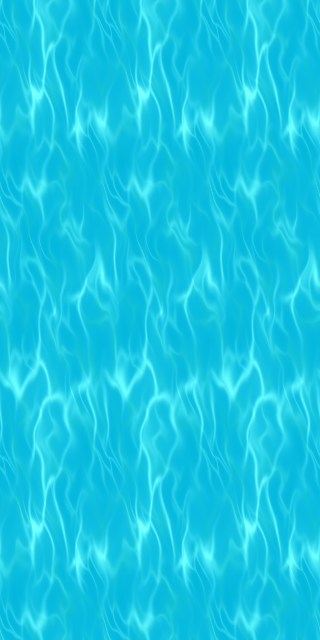
This texture is drawn by a Shadertoy shader. Its source:

```glsl
#define TILE vec2(0.3333, 1.354)
#define DEEP vec3(0.03, 0.73, 0.87)
#define SHEEN vec3(0.31, 0.93, 0.97)
#define STRAND_CELLS vec2(5.0, 5.0)
#define RIPPLE_CELLS vec2(8.0, 9.0)
#define PATCH_CELLS vec2(3.0, 4.0)
#define STRAND_WIDTH 0.13
#define RIPPLE_WIDTH 0.17
#define STRAND_GAIN 0.95
#define RIPPLE_GAIN 0.42
#define BASE_TONE 0.10
#define TAU 6.2832

vec2 hash2(vec2 p) {
    vec2 q = vec2(dot(p, vec2(127.1, 311.7)), dot(p, vec2(269.5, 183.3)));
    return fract(sin(q) * 43758.55);
}

// Wrapping cellular noise: x = squared nearest distance, y = gap to the next cell
vec2 cellular(vec2 uv, vec2 cells, float seed) {
    vec2 p = uv * cells;
    vec2 home = floor(p);
    float nearest = 9.0, second = 9.0;
    for (int j = -1; j <= 1; j++) {
        for (int i = -1; i <= 1; i++) {
            vec2 cell = home + vec2(i, j);
            vec2 site = cell + 0.08 + 0.84 * hash2(mod(cell, cells) + seed);
            vec2 d = site - p;
            float dist = dot(d, d);
            second = min(second, max(nearest, dist));
            nearest = min(nearest, dist);
        }
    }
    return vec2(nearest, sqrt(second) - sqrt(nearest));
}

// Periodic sway that bends the upright strands
vec2 sway(vec2 uv) {
    float x = 0.045 * sin(TAU * (2.0 * uv.y + uv.x))
            + 0.022 * sin(TAU * (5.0 * uv.y - uv.x) + 1.0)
            + 0.010 * sin(TAU * (11.0 * uv.y + 2.0 * uv.x) + 2.3);
    float y = 0.016 * sin(TAU * (3.0 * uv.x + uv.y))
            + 0.007 * sin(TAU * (7.0 * uv.x - 2.0 * uv.y) + 0.7);
    return uv + vec2(x, y);
}

float ridge(float gap, float width) {
    float g = gap / width;
    return exp(-g * g);
}

void mainImage(out vec4 fragColor, in vec2 fragCoord) {
    vec2 uv = fragCoord / iResolution.x / TILE;
    vec2 bent = sway(uv);
    vec2 leaning = sway(bent + vec2(uv.y, 0.37));

    vec2 patches = cellular(bent + 0.21, PATCH_CELLS, 3.0);
    vec2 strands = cellular(bent, STRAND_CELLS, 17.0);
    vec2 ripples = cellular(leaning, RIPPLE_CELLS, 41.0);

    // Strands fade in and out along their length
    float strandFade = smoothstep(0.02, 0.42, patches.x);
    float wave = sin(TAU * (2.0 * uv.x + 3.0 * uv.y))
               + sin(TAU * (uv.x - 5.0 * uv.y) + 1.9);
    float rippleFade = smoothstep(-1.0, 1.6, wave);

    // Soft mottling under the bright network
    float tone = BASE_TONE
               + 0.35 * (patches.x - 0.22)
               + 0.32 * (ripples.x - 0.22)
               + 0.12 * (strands.x - 0.22);
    tone += STRAND_GAIN * strandFade * ridge(strands.y, STRAND_WIDTH);
    tone += RIPPLE_GAIN * rippleFade * ridge(ripples.y, RIPPLE_WIDTH);

    vec3 color = mix(DEEP, SHEEN, clamp(tone, -0.12, 1.6));

    // Greener tint in scattered streaks
    float tint = smoothstep(0.18, 0.40, ripples.x) * (1.0 - smoothstep(0.2, 0.6, tone));
    color.b -= 0.035 * tint;

    fragColor = vec4(clamp(color, 0.0, 1.0), 1.0);
}
```
